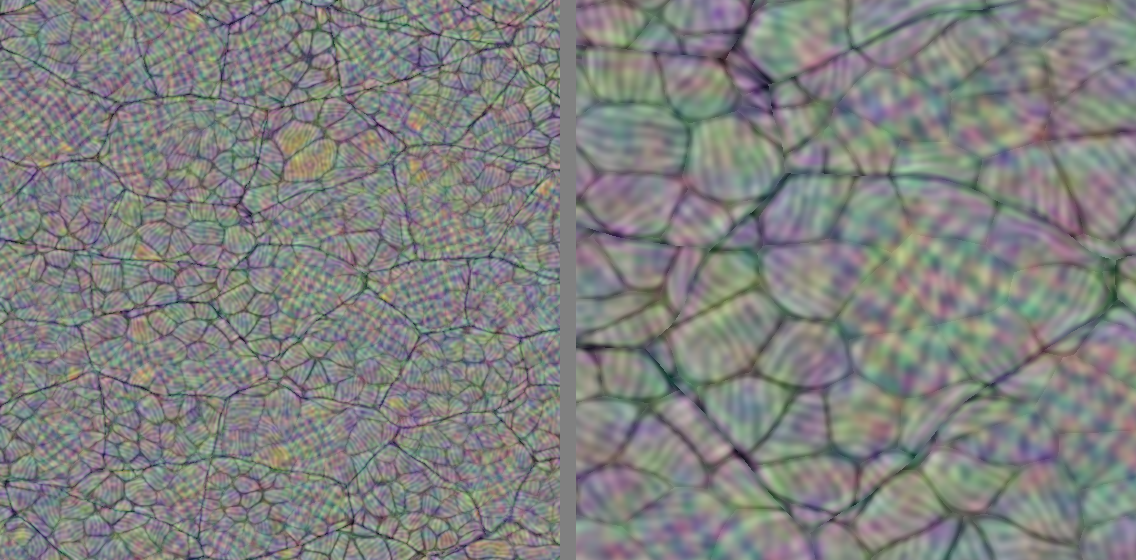
Left, the full canvas; right, a detail of the centre.
A WebGL 2 fragment shader for this texture:

```glsl
#version 300 es
precision highp float;

uniform vec2 u_resolution;
out vec4 fragColor;

#define PLATE_GRID vec2(4.6, 7.2)
#define SCALE_GRID vec2(22.0, 25.0)
#define PLATE_CRACK 0.0042
#define SCALE_CRACK 0.0036
#define HATCH_FREQ 60.0
#define RIPPLE_FREQ 118.0
#define BLOTCH_FREQ 62.0
#define CHROMA 0.125
#define BASE_GREY 0.522
#define CORNER_SHARPNESS 420.0
#define GREEN_AXIS vec3(-0.22, 0.62, -0.22)
#define YELLOW_AXIS vec3(0.45, 0.18, -0.42)

const float TAU = 6.2831853;

struct Cell {
    vec2 id;
    vec2 toCenter;
    float edge; // rounded distance to the border in canvas units
};

vec2 hash2(vec2 p) {
    vec3 q = fract(p.xyx * vec3(0.1031, 0.1030, 0.0973));
    q += dot(q, q.yzx + 33.33);
    return fract((q.xx + q.yz) * q.zy);
}

// Two independent smooth noises in -1..1
vec2 noise2(vec2 p) {
    vec2 i = floor(p), f = fract(p);
    f = f * f * (3.0 - 2.0 * f);
    vec2 low = mix(hash2(i), hash2(i + vec2(1, 0)), f.x);
    vec2 high = mix(hash2(i + vec2(0, 1)), hash2(i + vec2(1, 1)), f.x);
    return 2.0 * mix(low, high, f.y) - 1.0;
}

mat2 rotation(float angle) {
    float c = cos(angle), s = sin(angle);
    return mat2(c, s, -s, c);
}

Cell voronoi(vec2 p, vec2 grid, float jitter) {
    vec2 g = p * grid, base = floor(g), f = fract(g);
    Cell cell = Cell(base, vec2(0), 1.0);
    float nearest = 100.0;
    for (int y = -1; y <= 1; y++)
    for (int x = -1; x <= 1; x++) {
        vec2 o = vec2(x, y);
        vec2 r = o + 0.5 + jitter * (hash2(base + o + 40.0) - 0.5) - f;
        if (dot(r, r) < nearest) {
            nearest = dot(r, r);
            cell.toCenter = r;
            cell.id = base + o;
        }
    }
    float closeness = 1e-20;
    for (int y = -2; y <= 2; y++)
    for (int x = -2; x <= 2; x++) {
        vec2 id = cell.id + vec2(x, y);
        vec2 r = id - base + 0.5 + jitter * (hash2(id + 40.0) - 0.5) - f;
        vec2 across = r - cell.toCenter;
        if (dot(across, across) > 0.0001) {
            vec2 n = normalize(across);
            float d = dot(0.5 * (r + cell.toCenter), n) / length(n * grid);
            closeness += exp(-CORNER_SHARPNESS * d);
        }
    }
    cell.edge = max(-log(closeness) / CORNER_SHARPNESS, 0.0);
    return cell;
}

float crack(float edge, float width, float pixel) {
    return 1.0 - smoothstep(0.0, max(width, 1.5 * pixel), edge);
}

// Pale lip beside a crack
float rim(float edge, float width) {
    float x = (edge - 1.7 * width) / (0.7 * width);
    return exp(-x * x);
}

void main() {
    vec2 p = gl_FragCoord.xy / u_resolution.y;
    float pixel = 1.0 / u_resolution.y;
    vec2 region = noise2(p * 9.0 + 21.0);
    vec2 ragged = noise2(p * 48.0 + 61.0);

    // Plates, with small scales of varied size packed inside each one
    vec2 bent = p + 0.022 * noise2(p * 7.0) + 0.005 * noise2(p * 24.0 + 9.0);
    Cell plate = voronoi(bent + 0.0014 * ragged, PLATE_GRID, 0.85);
    vec2 plateRnd = hash2(plate.id + 71.0);
    vec2 wavy = p + 0.02 * noise2(p * 6.0 + 3.0) + 0.004 * noise2(p * 26.0) + 0.0018 * ragged;
    Cell scale = voronoi(wavy + plateRnd, SCALE_GRID * mix(0.8, 1.3, plateRnd.y), 0.95);
    vec2 scaleRnd = hash2(scale.id + 17.0);

    float inside = smoothstep(0.003, 0.025, plate.edge);
    float hatchMask = inside * smoothstep(-0.4, 0.5, region.x);

    // Woven hatch and fine ripples
    vec2 weave = rotation(0.4 + 0.9 * plateRnd.x) * (p + 0.006 * noise2(p * 20.0));
    vec2 wave = sin(TAU * HATCH_FREQ * weave);
    float hatch = 0.5 * (wave.x + wave.y);
    vec2 rippleDir = rotation(TAU * scaleRnd.x) * vec2(1, 0);
    float ripple = sin(TAU * RIPPLE_FREQ * dot(p, rippleDir) + 3.5 * ragged.y);
    vec2 grain = noise2(p * 170.0 + 5.0);

    // Lightness: bevelled scales, texture, then cracks with pale lips
    float light = BASE_GREY + 0.035 * dot(scale.toCenter, vec2(0.6, -0.8));
    light += 0.07 * hatchMask * hatch + 0.03 * (1.0 - 0.5 * hatchMask) * ripple;
    light += 0.055 * grain.x + 0.055 * noise2(p * 88.0 + 13.0).x;
    float depth = mix(0.15, 0.05, hatchMask) * (0.85 + 0.5 * region.y);
    float lip = rim(scale.edge, SCALE_CRACK);
    light += depth * (0.22 * lip - crack(scale.edge, SCALE_CRACK, pixel));
    float plateLine = crack(plate.edge, PLATE_CRACK, pixel);
    float plateLip = rim(plate.edge, PLATE_CRACK);
    light += (0.85 + 0.35 * ragged.x) * (0.05 * plateLip - 0.17 * plateLine);

    // Opposed tints: green to magenta, yellow to blue
    vec2 tint = noise2(p * BLOTCH_FREQ * vec2(0.85, 1.1) + 31.0);
    tint += 0.22 * noise2(p * 26.0 + 47.0) + 0.35 * grain.yx;
    tint += 0.55 * hatchMask * vec2(wave.x * 0.8 - wave.y * 0.5, wave.y);
    float band = sin(TAU * plate.edge / 0.012 + 4.0 * region.y + 2.0 * ragged.y);
    tint.x += 0.7 * band * exp(-plate.edge / 0.012) * (1.0 - plateLine);
    tint.y -= 0.35 * plateLine;
    float spot = step(0.97, scaleRnd.y) * smoothstep(0.002, 0.010, scale.edge);
    tint.y += 1.8 * spot * (0.7 + 0.5 * ragged.x);

    vec3 color = vec3(light) + CHROMA * (GREEN_AXIS * tint.x + YELLOW_AXIS * tint.y);
    fragColor = vec4(clamp(color, 0.0, 1.0), 1.0);
}
```
